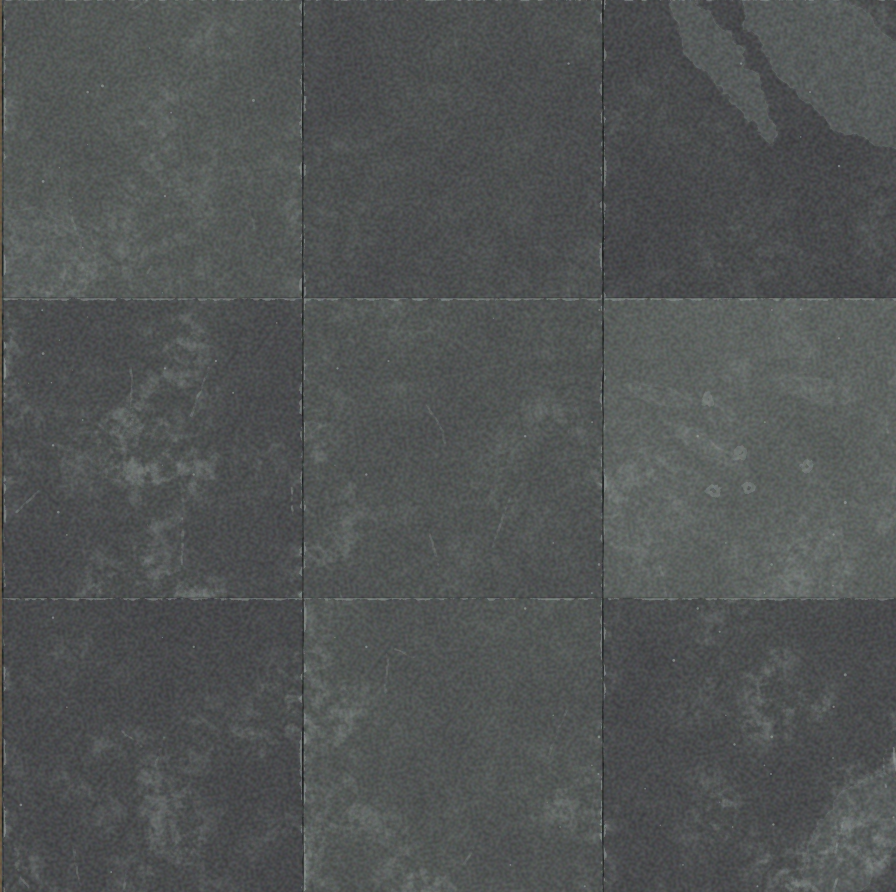
This texture is drawn by a Shadertoy shader. Its source:

```glsl
const vec2 GRID_ORIGIN = vec2(0.003, -0.006);
const vec2 TILE_SIZE = vec2(0.335, 0.336);
const vec3 COOL_SLATE = vec3(0.985, 1.0, 1.03);
const vec3 GREEN_SLATE = vec3(0.98, 1.03, 1.005);
const vec3 FLAKE_GREY = vec3(0.36, 0.38, 0.375);
const vec3 MINERAL = vec3(0.58, 0.61, 0.60);
const vec3 JOINT_DARK = vec3(0.10, 0.11, 0.11);
const vec3 BACKING_TAN = vec3(0.42, 0.36, 0.28);

// Per tile, bottom row first: tone, mineral bloom, flakiness
const vec3 TILES[9] = vec3[9](
    vec3(0.291, 0.8, 0.0), vec3(0.328, 0.7, 0.0), vec3(0.298, 1.2, 0.0),
    vec3(0.302, 1.0, 0.0), vec3(0.326, 0.7, 0.0), vec3(0.372, 0.6, 0.8),
    vec3(0.338, 0.6, 0.0), vec3(0.304, 0.2, 0.0), vec3(0.288, 0.3, 0.1));

// Large split layers: centre in tile units, half lengths
const vec4 SLABS[4] = vec4[4](
    vec4(2.78, 2.80, 0.38, 0.18), vec4(2.40, 2.80, 0.25, 0.07),
    vec4(0.12, 2.15, 0.20, 0.14), vec4(2.84, 0.20, 0.25, 0.13));
const vec4 SLAB_ANGLES = vec4(-0.75, -0.95, -0.3, 1.0);

float hash(vec2 p) {
    vec3 q = fract(p.xyx * 0.1031);
    q += dot(q, q.yzx + 33.33);
    return fract((q.x + q.y) * q.z);
}

vec2 hash2(vec2 p) {
    return vec2(hash(p), hash(p + 57.3));
}

float cornerSlope(vec2 corner, vec2 offset) {
    float a = 6.2832 * hash(corner);
    return dot(vec2(cos(a), sin(a)), offset);
}

float gradientNoise(vec2 p) {
    vec2 i = floor(p), f = p - i;
    vec2 u = f * f * f * (f * (f * 6.0 - 15.0) + 10.0);
    vec2 e = vec2(1.0, 0.0);
    return mix(mix(cornerSlope(i, f), cornerSlope(i + e, f - e), u.x),
               mix(cornerSlope(i + e.yx, f - e.yx), cornerSlope(i + 1.0, f - 1.0), u.x), u.y);
}

float fbm(vec2 p) {
    float sum = 0.0, gain = 0.6;
    for (int i = 0; i < 5; i++) {
        sum += gain * gradientNoise(p);
        p = mat2(1.6, 1.2, -1.2, 1.6) * p + 11.7;
        gain *= 0.55;
    }
    return sum;
}

float ellipseDistance(vec2 p, vec2 halfSize, float angle) {
    float c = cos(angle), s = sin(angle);
    vec2 q = vec2(c * p.x + s * p.y, c * p.y - s * p.x);
    return (length(q / halfSize) - 1.0) * min(halfSize.x, halfSize.y);
}

float segmentDistance(vec2 p, vec2 a, vec2 along) {
    return length(p - a - along * clamp(dot(p - a, along) / dot(along, along), 0.0, 1.0));
}

float band(float d, float width, float px) {
    return 1.0 - smoothstep(width - px, width + px, abs(d));
}

// Flat split layer with a faint rim
vec3 addFlake(vec3 colour, float d, float relief, float px) {
    float inside = 1.0 - smoothstep(-px, px, d);
    vec3 layer = max(FLAKE_GREY, colour * 1.09) * (1.0 + 0.15 * relief);
    colour = mix(colour, layer, 0.75 * inside);
    return mix(colour, MINERAL, 0.08 * band(d, 0.005, px));
}

float speckles(vec2 p, vec2 seed, float density, float px) {
    vec2 id = floor(p * 40.0);
    vec2 centre = (id + 0.25 + 0.5 * hash2(id + seed)) / 40.0;
    float radius = mix(0.001, 0.005, hash(id + seed + 9.1));
    return step(1.0 - density, hash(id + seed + 4.7))
         * (1.0 - smoothstep(radius - px, radius + px, length(p - centre)));
}

void mainImage(out vec4 fragColor, in vec2 fragCoord) {
    vec2 uv = fragCoord / iResolution.xy;
    vec2 grid = (uv - GRID_ORIGIN) / TILE_SIZE;
    vec2 cell = clamp(floor(grid), 0.0, 2.0);
    vec2 p = grid - cell;
    vec2 seed = 17.0 * cell + 5.3;
    float px = 2.0 / iResolution.y;
    vec3 tile = TILES[int(cell.y) * 3 + int(cell.x)];
    vec2 edge = min(p, 1.0 - p);

    // Stone base with cloudy tone and hue
    float clouds = fbm(p * 2.3 + seed);
    float mottling = fbm(p * 8.0 + seed + 31.0);
    float fine = fbm(p * 26.0 + seed + 71.0);
    float green = smoothstep(0.27, 0.35, tile.x + 0.06 * clouds);
    vec3 colour = tile.x * mix(COOL_SLATE, GREEN_SLATE, green);
    colour *= 1.0 + 0.10 * clouds + 0.06 * mottling + 0.09 * fine;

    // Split layers
    for (int i = 0; i < 4; i++) {
        vec4 slab = SLABS[i];
        float d = ellipseDistance(grid - slab.xy, slab.zw, SLAB_ANGLES[i]) + 0.07 * mottling;
        if (cell == floor(slab.xy)) colour = addFlake(colour, d, fine, px);
    }
    for (int i = 0; i < 5; i++) {
        vec2 key = seed + 3.7 * float(i);
        vec2 size = mix(vec2(0.07, 0.02), vec2(0.16, 0.05), hash2(key + 2.0));
        float d = ellipseDistance(p - 0.1 - 0.8 * hash2(key), size, -0.2 - 0.5 * hash(key + 8.0));
        if (hash(key + 6.0) < tile.z) colour = addFlake(colour, d + 0.025 * mottling, fine, px);
    }

    // Mineral bloom, heavier low down and near the sides
    float lean = 0.22 * (0.5 - p.y) + 0.25 * exp(-9.0 * edge.x);
    float bloom = smoothstep(-0.08, 0.5, clouds + lean) * smoothstep(-0.15, 0.5, mottling + 0.8 * fine);
    colour = mix(colour, MINERAL, 0.5 * tile.y * bloom);

    // Scratches and round deposits
    for (int i = 0; i < 5; i++) {
        vec2 key = seed + 6.1 * float(i) + 40.0;
        vec2 along = vec2(0.14, 0.2) * (hash2(key + 3.0) - vec2(0.5, 1.1));
        float scratch = band(segmentDistance(p + 0.02 * mottling, hash2(key), along), 0.004, px);
        colour = mix(colour, MINERAL, 0.4 * tile.y * scratch * smoothstep(-0.2, 0.3, fine));
        float ring = length(p - mix(vec2(0.3, 0.25), vec2(0.95, 0.7), hash2(key + 5.0))) - 0.014;
        colour = mix(colour, MINERAL, 0.35 * step(0.35, tile.x) * band(ring + 0.025 * fine, 0.008, px));
    }
    colour = mix(colour, MINERAL, 0.7 * speckles(p, seed, 0.014 * tile.y, px));

    // Broken pale rims and narrow joints
    vec2 chipWidth = vec2(0.012, 0.010) * smoothstep(-0.2, 0.5, vec2(mottling, 0.2) + fine);
    vec2 chips = 1.0 - smoothstep(chipWidth - px, chipWidth + px, vec2(edge.x, 1.0 - p.y));
    colour = mix(colour, MINERAL, 0.5 * max(chips.x, chips.y));
    vec2 joint = 1.0 - smoothstep(vec2(0.003 - px), vec2(0.003 + px), edge);
    float depth = mix(0.4, 0.95, smoothstep(-0.3, 0.3, mottling));
    colour = mix(colour, JOINT_DARK, depth * max(joint.x, 0.25 * joint.y));
    colour = mix(colour, BACKING_TAN, 1.0 - smoothstep(-px, px, grid.x + 0.003));

    // Surface grain with slight colour variation
    vec2 g = mat2(0.8, 0.6, -0.6, 0.8) * uv * 210.0;
    vec3 grain = vec3(gradientNoise(g), gradientNoise(g + 240.4), gradientNoise(g + 490.7));
    colour += 0.035 * grain + 0.065 * gradientNoise(g * 1.15 + 750.2);
    fragColor = vec4(colour, 1.0);
}
```
